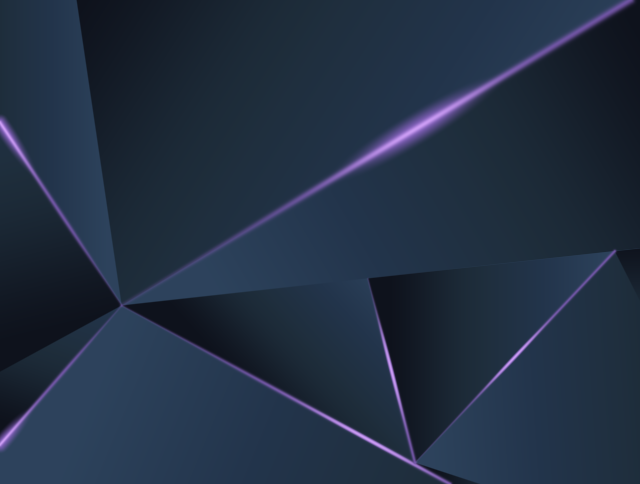
A WebGL 1 fragment shader for this background:

```glsl
precision highp float;
// Dark faceted backdrop: blue-grey planes fan out from a hub and each carries a linear ramp.
// Planes are cut by half-plane masks; violet beams with soft elliptical flares trace the seams.

uniform vec2 u_resolution;

const float ASPECT = 1.32;
const vec3 INK = vec3(0.050, 0.062, 0.100);
const vec3 TEAL = vec3(0.118, 0.178, 0.232);
const vec3 NAVY = vec3(0.135, 0.205, 0.295);
const vec3 STEEL = vec3(0.175, 0.260, 0.360);
const vec3 VIOLET = vec3(0.480, 0.350, 0.690);
const vec3 LILAC = vec3(0.830, 0.640, 0.980);

// Corners of the planes, in units of the canvas height
const vec2 HUB = vec2(0.251, 0.369);
const vec2 TOP = vec2(0.158, 1.000);
const vec2 LEFT_HIGH = vec2(0.000, 0.747);
const vec2 LEFT_MID = vec2(0.000, 0.232);
const vec2 LEFT_LOW = vec2(0.000, 0.081);
const vec2 BEAM_END = vec2(1.301, 1.000);
const vec2 FLOOR_END = vec2(0.928, 0.000);
const vec2 RIDGE_MID = vec2(0.759, 0.424);
const vec2 RIDGE_END = vec2(1.268, 0.481);
const vec2 VALLEY = vec2(0.856, 0.044);
const vec2 RIGHT_EDGE = vec2(1.320, 0.378);
const vec2 SLIVER_END = vec2(0.990, 0.000);

// Smooth mask of the half-plane to the left of the ray a -> b
float leftOf(vec2 p, vec2 a, vec2 b) {
  vec2 dir = normalize(b - a);
  vec2 rel = p - a;
  float dist = dir.x * rel.y - dir.y * rel.x;
  float soft = 0.9 / u_resolution.y;
  return smoothstep(-soft, soft, dist);
}

// Shade of a plane, running from ink at a to steel at b
vec3 shade(vec2 p, vec2 a, vec2 b) {
  vec2 axis = b - a;
  float t = clamp(dot(p - a, axis) / dot(axis, axis), 0.0, 1.0);
  vec3 color = mix(INK, TEAL, smoothstep(-0.08, 0.45, t));
  color = mix(color, NAVY, clamp((t - 0.4) / 0.3, 0.0, 1.0));
  return mix(color, STEEL, clamp((t - 0.7) / 0.3, 0.0, 1.0));
}

// Beam from a to b, faint at a; the flare sits at fraction 'at',
// with flareSize = (half length, half thickness)
vec3 addBeam(vec3 color, vec2 p, vec2 a, vec2 b, float width, float at, vec2 flareSize) {
  vec2 axis = b - a;
  float len = length(axis);
  vec2 dir = axis / len;
  vec2 rel = p - a;
  float along = dot(rel, dir);
  float t = clamp(along / len, 0.0, 1.0);
  float dist = length(rel - axis * t);
  float grow = smoothstep(0.0, 0.5, t);
  float line = exp(-pow(dist / (width * mix(0.55, 1.0, grow)), 2.0));

  vec2 q = vec2(along - at * len, dist) / flareSize;
  float flare = 1.0 - smoothstep(0.1, 1.0, length(q));
  float core = exp(-1.8 * q.x * q.x) * exp(-pow(dist / (width * 0.8), 2.0));

  color = mix(color, VIOLET, line * mix(0.25, 0.85, grow));
  color = mix(color, VIOLET * 1.08, flare * 0.9);
  return mix(color, LILAC, core * 0.9);
}

void main() {
  vec2 p = gl_FragCoord.xy / u_resolution * vec2(ASPECT, 1.0);

  // Large planes on either side of the main beam
  vec3 color = shade(p, vec2(0.163, 1.0), vec2(1.03, 0.445));
  color = mix(color, shade(p, vec2(1.32, 0.95), vec2(0.43, 0.433)), leftOf(p, BEAM_END, HUB));

  // Left fan
  float leftFan = leftOf(p, HUB, LEFT_HIGH);
  color = mix(color, shade(p, vec2(-0.15, 0.7), vec2(0.22, 0.7)), leftOf(p, HUB, TOP));
  color = mix(color, shade(p, vec2(0.10, 0.31), vec2(-0.1, 1.1)), leftFan);
  color = mix(color, shade(p, vec2(0.02, 0.12), vec2(0.16, 0.53)),
              leftFan * leftOf(p, HUB, LEFT_MID));

  // Floor
  color = mix(color, shade(p, vec2(1.3, -0.25), vec2(0.2, 0.2)),
              leftOf(p, HUB, LEFT_LOW) * leftOf(p, FLOOR_END, HUB));

  // Right wedge under the ridge, split into smaller planes
  float wedge = leftOf(p, HUB, FLOOR_END) * leftOf(p, RIDGE_END, HUB);
  color = mix(color, shade(p, vec2(0.5, 0.2), vec2(0.78, 0.45)), wedge);
  color = mix(color, shade(p, vec2(0.8, 0.3), vec2(1.26, 0.3)),
              wedge * leftOf(p, RIDGE_MID, VALLEY));
  color = mix(color, shade(p, vec2(1.6, 0.3), vec2(0.88, 0.25)),
              wedge * leftOf(p, RIDGE_END, VALLEY));
  color = mix(color, shade(p, vec2(1.3, 0.5), vec2(1.3, 0.1)),
              wedge * leftOf(p, RIDGE_END, RIGHT_EDGE));
  color = mix(color, shade(p, vec2(0.9, 0.0), vec2(1.2, 0.0)),
              wedge * leftOf(p, SLIVER_END, VALLEY));

  // Glowing seams
  color = addBeam(color, p, HUB, BEAM_END, 0.0075, 0.58, vec2(0.22, 0.036));
  color = addBeam(color, p, HUB, LEFT_HIGH, 0.0045, 0.97, vec2(0.13, 0.020));
  color = addBeam(color, p, HUB, LEFT_LOW, 0.0040, 0.98, vec2(0.10, 0.020));
  color = addBeam(color, p, HUB, FLOOR_END, 0.0042, 0.75, vec2(0.18, 0.006));
  color = addBeam(color, p, RIDGE_MID, VALLEY, 0.0036, 0.50, vec2(0.12, 0.006));
  color = addBeam(color, p, VALLEY, RIDGE_END, 0.0032, 0.50, vec2(0.10, 0.006));

  gl_FragColor = vec4(color, 1.0);
}
```
